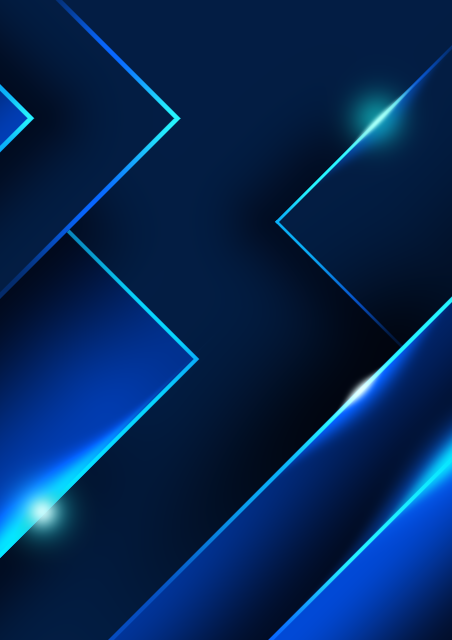
Reproduce this background procedurally as a WebGL 2 fragment shader.

```glsl
#version 300 es
precision highp float;
// Layered navy panels with diagonal neon edges, soft shadows and light flares.
uniform vec2 u_resolution;
out vec4 outColor;

#define NAVY vec3(.010, .115, .265)
#define DEEP vec3(.004, .035, .105)
#define ROYAL vec3(.005, .255, .750)
#define BLUE vec3(.030, .400, 1.00)
#define SKY vec3(.040, .690, .970)
#define CYAN vec3(.150, .960, .990)
#define LINE_WIDTH .0072

float gauss(float x, float width) {
  x /= width;
  return exp(-x * x);
}

// Antialiased coverage of the region where d is negative.
float cover(float d) {
  float aa = .75 / u_resolution.y;
  return 1. - smoothstep(-aa, aa, d);
}

// Band of the given width lying just inside the edge d = 0.
float rim(float d, float width) {
  return cover(d) * cover(-d - width);
}

// Streak along an edge that tapers to a point at both ends.
float flare(float d, float along, float width, float len) {
  return gauss(d, width * gauss(along, len) + .0005) * gauss(along, len);
}

// Neon colour falling from cyan through blue to a dim end.
vec3 neon(float t) {
  vec3 c = mix(CYAN, BLUE, smoothstep(0., .5, t));
  return mix(c, vec3(.015, .17, .42), smoothstep(.5, 1., t));
}

// Signed distance to a right-angled corner; q holds diagonal coordinates.
float corner(vec2 q, vec2 tip) {
  vec2 e = (q - tip) * .7071;
  return max(e.x, e.y);
}

// Rounded distance outside a corner, for its cast shadow.
float outside(vec2 q, vec2 tip) {
  return length(max((q - tip) * .7071, 0.));
}

void main() {
  vec2 p = gl_FragCoord.xy / u_resolution.y;
  p.x *= .7057 * u_resolution.y / u_resolution.x;
  // q.x grows towards lower right, q.y towards upper right.
  vec2 q = vec2(p.x - p.y + 1., p.x + p.y - 1.);
  float u = q.x, v = q.y;
  vec3 col = NAVY;

  // Right corner panel: cast shadow, fill and fading edges.
  vec2 tipR = vec2(.776, .083);
  float dR = corner(-q, -tipR);
  float shadeR = gauss(outside(-q, -tipR), .072) * (1. - smoothstep(.2, .5, v));
  col = mix(col, DEEP, .8 * shadeR * (1. - cover(dR)));
  float dC = (1.169 - u) * .7071;
  float shadeC = gauss(dC, .13) * smoothstep(-.95, -.1, v) * (1. - .45 * smoothstep(.05, .3, v));
  col = mix(col, vec3(.002, .018, .055), .95 * shadeC);
  float alongR = v - .402;
  float edgeU = (tipR.x - u) * .7071;
  float under = cover(edgeU) * cover(dR);
  col += BLUE * .55 * under * flare(edgeU, alongR, .022, .16);
  vec3 upperR = mix(SKY, CYAN, smoothstep(.08, .2, v));
  upperR = mix(upperR, BLUE * .8, smoothstep(.42, .52, v));
  col = mix(col, upperR, rim(dR, .0045) * step(edgeU, 0.) * step(-.0046, edgeU)
    * (1. - .75 * smoothstep(.5, .64, v)));
  float lowerR = rim((tipR.y - v) * .7071, .004) * cover(edgeU);
  vec3 lowerCol = mix(SKY, BLUE * .8, smoothstep(.85, 1.05, u));
  col = mix(col, lowerCol, lowerR * (1. - .8 * smoothstep(1., 1.16, u)));

  // Lower left panel: shadow, gradient fill and neon edges.
  vec2 tipB = vec2(.872, -.25);
  float dB = corner(q, tipB);
  float shadeB = gauss(outside(q, tipB), .075);
  float ends = max(1. - smoothstep(.42, .68, u), smoothstep(.35, .85, -v) * smoothstep(.8, .87, u));
  col = mix(col, DEEP, .85 * shadeB * ends);
  vec3 fillB = mix(DEEP, ROYAL * .92, smoothstep(.44, .82, u) * (1. - .22 * smoothstep(-.5, -.25, v)));
  col = mix(col, fillB, cover(dB));
  float edgeB = (u - tipB.x) * .7071;
  float alongB = v + .76;
  col += BLUE * .9 * flare(edgeB + .01, alongB, .036, .25) * cover(edgeB);
  vec3 lineB = mix(SKY * .75, CYAN * vec3(.2, .87, 1.), smoothstep(.44, .72, u));
  lineB = mix(lineB, SKY, smoothstep(.8, .872, u) * smoothstep(-.4, -.25, v));
  col = mix(col, lineB, rim(dB, LINE_WIDTH * .85));
  col = mix(col, vec3(.01, .94, 1.), flare(edgeB + .009, alongB, .021, .23) * cover(edgeB));

  // Upper left panel with a smaller corner resting on it.
  vec2 tipA = vec2(.467, .097);
  float dA = corner(q, tipA);
  vec2 tipS = vec2(.238, -.1315);
  float dS = corner(q, tipS);
  vec3 fillA = mix(NAVY, DEEP, .85 * gauss(outside(q, tipS), .075));
  col = mix(col, fillA, cover(dA));
  bool onLower = (u - tipA.x) > (v - tipA.y);
  float fall = onLower ? (tipA.y - v) / .54 : (tipA.x - u) / .42;
  col = mix(col, neon(fall), rim(dA, LINE_WIDTH));
  col = mix(col, ROYAL * mix(.65, .95, smoothstep(.1, .23, u)), cover(dS));
  vec3 lineS = mix(CYAN, SKY, smoothstep(0., .1, max(tipS.x - u, tipS.y - v)));
  col = mix(col, lineS, rim(dS, LINE_WIDTH));

  // Wide diagonal band, shaded towards the next one.
  vec3 fillC = mix(ROYAL * .78, DEEP * 1.4, smoothstep(1.15, 1.43, u));
  fillC *= mix(1.05, .72, smoothstep(-.75, 0., v));
  col = mix(col, fillC, cover(dC));
  float alongC = v + .047;
  col += BLUE * .75 * flare(dC, alongC, .027, .22) * cover(dC);
  vec3 lineC = mix(BLUE * .75, SKY, smoothstep(-.75, -.28, v));
  lineC = mix(lineC, CYAN, smoothstep(-.32, -.12, v));
  col = mix(col, lineC, rim(dC, LINE_WIDTH * .85));
  col = mix(col, vec3(.9, 1., 1.), flare(dC + .003, alongC, .008, .065));

  // Bottom right band with a broad flare along its edge.
  float dD = (1.419 - u) * .7071;
  vec3 fillD = mix(ROYAL * 1.12, DEEP * 1.6, smoothstep(1.44, 1.72, u));
  col = mix(col, fillD, cover(dD));
  float alongD = v - .02;
  col = mix(col, BLUE, .8 * flare(dD, alongD, .036, .3));
  vec3 lineD = mix(BLUE, CYAN, smoothstep(-.6, -.3, v));
  col = mix(col, lineD, rim(dD, LINE_WIDTH * .8));
  col = mix(col, vec3(.03, .9, 1.), flare(dD + .002, alongD, .018, .2));

  // Round glows: teal halo and white heart.
  float haloR = length(p - vec2(.5885, .8138));
  col = mix(col, vec3(.06, .66, .7), .8 * gauss(haloR, .04));
  col = mix(col, vec3(.65, 1., .97), flare(edgeU + .002, alongR, .005, .08));
  float haloB = length(p - vec2(.066, .2005));
  col = mix(col, vec3(.1, .72, .78), .7 * gauss(haloB, .045));
  col = mix(col, vec3(.85, 1., 1.), .9 * gauss(haloB, .022));

  outColor = vec4(clamp(col, 0., 1.), 1.);
}
```
